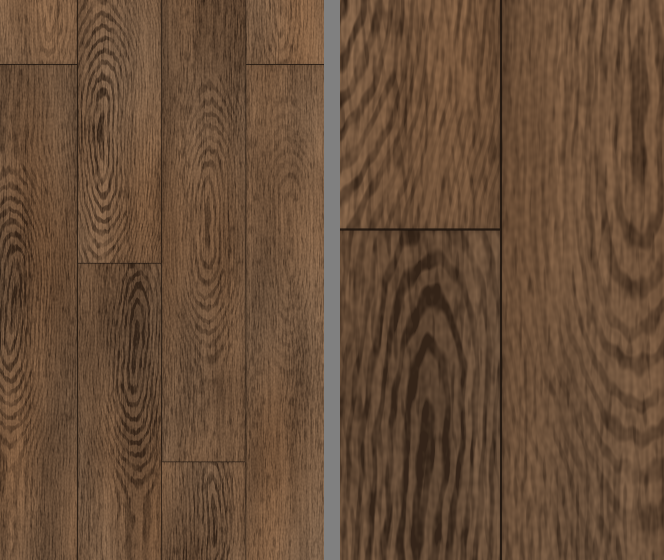
Left, the full canvas; right, a detail of the centre.
Reproduce this texture procedurally as a Shadertoy shader.

```glsl
// Brown oak floor: four columns of long boards whose end joints step by a third of a board.
// Each board has nested cathedral growth rings around a heart point, plus straight fibres
// and short dark pores made of gradient noise drawn out along the board.

const float CANVAS_HEIGHT = 1.73;   // all lengths are in canvas widths
const float BOARD_WIDTH = 0.26;
const float BOARD_LENGTH = 1.842;
const float COLUMN_SHIFT = 0.021;
const float FIRST_JOINT = 1.531;
const float SEAM_HALF_WIDTH = 0.0011;

const vec3 DARK_OAK = vec3(0.205, 0.142, 0.095);
const vec3 LIGHT_OAK = vec3(0.54, 0.412, 0.303);
const vec3 SEAM_COLOR = vec3(0.11, 0.075, 0.05);

// Board character, lower then upper board of each column:
// heart x, heart y, ring strength, tone offset
const vec4 BOARDS[8] = vec4[8](
    vec4(0.035, 0.78, 0.80, -0.09), vec4(0.15, 1.75, 0.45, 0.14),
    vec4(0.42, 0.66, 0.85, 0.0),    vec4(0.315, 1.31, 1.00, 0.11),
    vec4(0.65, 0.12, 0.75, 0.01),   vec4(0.645, 1.04, 0.60, -0.06),
    vec4(0.89, 1.00, 0.30, 0.03),   vec4(0.87, 1.76, 0.45, 0.13));

vec2 randomGradient(vec2 cell) {
    vec3 h = fract(vec3(cell.xyx) * vec3(0.1031, 0.1030, 0.0973));
    h += dot(h, h.yzx + 33.33);
    float angle = 6.2832 * fract((h.x + h.y) * h.z);
    return vec2(cos(angle), sin(angle));
}

// Gradient noise, about -0.7 to 0.7
float noise(vec2 p) {
    vec2 i = floor(p), f = p - i;
    vec2 w = f * f * f * (f * (f * 6.0 - 15.0) + 10.0);
    vec2 e = vec2(1.0, 0.0);
    float a = dot(randomGradient(i), f);
    float b = dot(randomGradient(i + e.xy), f - e.xy);
    float c = dot(randomGradient(i + e.yx), f - e.yx);
    float d = dot(randomGradient(i + e.xx), f - e.xx);
    return mix(mix(a, b, w.x), mix(c, d, w.x), w.y);
}

// Dark growth rings: long ovals that close in arches and run straight beyond them
float growthRings(vec2 fromHeart, vec2 grain) {
    float side = fromHeart.x + 0.026 * noise(grain * vec2(4.0, 2.8))
               + 0.008 * noise(grain * vec2(14.0, 8.0));
    float arch = 0.115 * smoothstep(0.0, 0.5, abs(fromHeart.y));
    float radius = length(vec2(side, arch));
    float phase = radius * (56.0 + 190.0 * radius);
    phase += 0.30 * noise(grain * vec2(80.0, 26.0));
    float line = smoothstep(-0.35, 0.85, sin(6.2832 * phase));
    float broken = smoothstep(-0.4, 0.15, noise(grain * vec2(30.0, 15.0)));
    float nearHeart = exp(-pow(fromHeart.x / 0.075, 2.0) - pow(fromHeart.y / 0.6, 2.0));
    return line * mix(0.45, 1.0, broken) * mix(0.25, 1.0, nearHeart);
}

// Short dark dashes along the board
float pores(vec2 grain) {
    float dash = noise(grain * vec2(205.0, 30.0) + 7.3);
    float cluster = noise(grain * vec2(22.0, 2.0) + 2.9);
    return smoothstep(0.02, 0.42, dash + 0.45 * cluster);
}

// Brightness of the bare wood, 0 dark to 1 light
float woodTone(vec2 p, vec4 board, vec2 seed) {
    vec2 grain = p + seed;
    float broad = noise(grain * vec2(10.0, 1.1)) + 0.6 * noise(grain * vec2(3.0, 3.0));
    float fibre = noise(grain * vec2(230.0, 9.0)) + 0.7 * noise(grain * vec2(80.0, 3.0));
    float fleck = noise(grain * vec2(210.0, 110.0));
    float tone = 0.735 + board.w + 0.36 * broad + 0.23 * fibre + 0.17 * fleck;
    tone -= 0.66 * board.z * growthRings(p - board.xy, grain);
    return tone - 0.25 * pores(grain);
}

// Coverage of a smooth-edged line at the given distance
float lineMask(float distanceToLine, float halfWidth, float pixel) {
    return 1.0 - smoothstep(halfWidth - 0.5 * pixel, halfWidth + 0.5 * pixel, distanceToLine);
}

void mainImage(out vec4 fragColor, in vec2 fragCoord) {
    vec2 p = fragCoord / iResolution.xy * vec2(1.0, CANVAS_HEIGHT);
    float pixel = 1.0 / iResolution.x;

    // Board layout
    float across = (p.x + COLUMN_SHIFT) / BOARD_WIDTH;
    float column = clamp(floor(across), 0.0, 3.0);
    float joint = mod(FIRST_JOINT - column * BOARD_LENGTH / 3.0, BOARD_LENGTH);
    int index = int(column) * 2 + (p.y > joint ? 1 : 0);
    vec2 seed = float(index) * vec2(3.71, 5.37);

    // Wood, with a slow drift between warm and grey brown
    float tone = woodTone(p, BOARDS[index], seed);
    vec3 color = mix(DARK_OAK, LIGHT_OAK, clamp(tone, 0.0, 1.1));
    float warmth = noise((p + seed) * vec2(5.0, 1.6) + 11.0);
    color *= 1.0 + warmth * vec3(0.07, 0.0, -0.09);

    // Seams with a faint soft shadow
    float sideDistance = (0.5 - abs(fract(across) - 0.5)) * BOARD_WIDTH;
    float seamDistance = min(sideDistance, abs(p.y - joint));
    color *= 1.0 - 0.15 * exp(-seamDistance / 0.004);
    color = mix(color, SEAM_COLOR, 0.85 * lineMask(seamDistance, SEAM_HALF_WIDTH, pixel));

    fragColor = vec4(color, 1.0);
}
```
